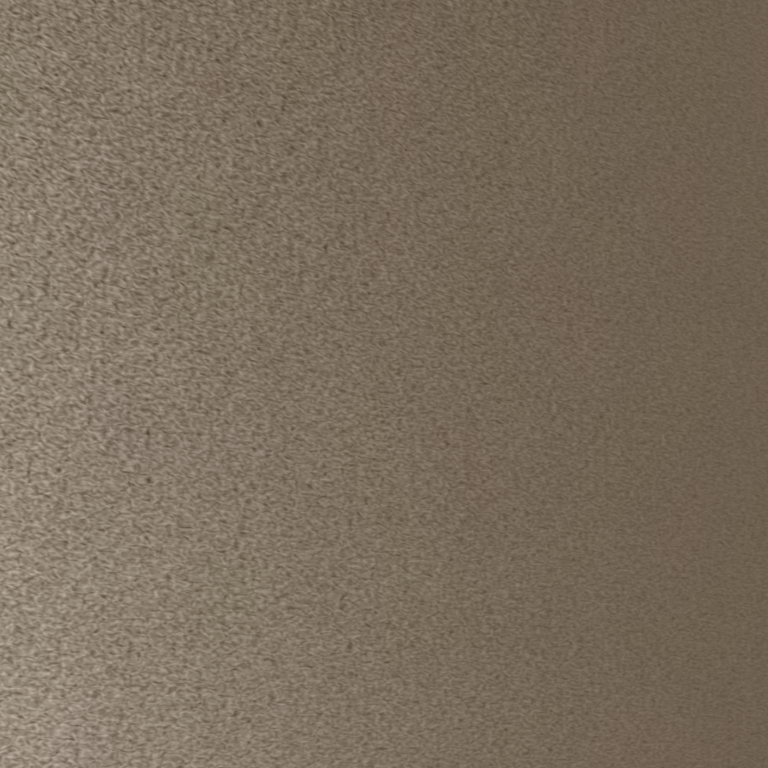
Give the GLSL for this texture, as a WebGL 1 fragment shader.

```glsl
precision highp float;
// Fine-grained, satin taupe surface lit from the lower left.
// A smooth light falloff carries small, flattened grains of gradient noise,
// whose relief is strong in the light and fades into the shade at the right.

uniform vec2 u_resolution;

const vec3 SHADE_COLOR = vec3(0.415, 0.360, 0.297);
const vec3 LIGHT_COLOR = vec3(0.600, 0.553, 0.493);
const vec3 TINT_SHIFT = vec3(0.007, -0.003, 0.006); // faint pink to green drift

const vec2 GRAIN_FREQUENCY = vec2(112.0, 188.0); // grains are wider than tall
const float GRAIN_TIGHTENING = 0.20; // grains shrink towards the right
const float GRAIN_TILT = 0.36;       // grains slope down at the top
const float GRAIN_WARP = 0.55;       // bend of the wrinkles, in grains
const float GRAIN_LIT = 0.88;        // relief contrast at the left edge
const float GRAIN_SHADED = 0.22;     // relief contrast at the right edge
const float FINE_WEIGHT = 0.72;
const float PATCH_WEIGHT = 0.34;
const float PIT_DEPTH = 0.55;        // sparse dark pits between the grains

const float LIGHT_FLOOR = 0.07;
const float LIGHT_RANGE = 0.73;
const float LIGHT_FALLOFF = 1.6;
const float LIGHT_SLANT = 0.40;      // extra light at the lower left
const float MOTTLE = 0.09;

// Unit gradient vector for a lattice point
vec2 latticeGradient(vec2 cell) {
  vec3 h = fract(cell.xyx * vec3(0.1031, 0.1030, 0.0973));
  h += dot(h, h.yzx + 33.33);
  float angle = 6.28319 * fract((h.x + h.y) * h.z);
  return vec2(cos(angle), sin(angle));
}

float gradientNoise(vec2 p) {
  vec2 cell = floor(p);
  vec2 f = p - cell;
  vec2 blend = f * f * f * (f * (f * 6.0 - 15.0) + 10.0);
  vec2 e = vec2(1.0, 0.0);
  float a = dot(latticeGradient(cell), f);
  float b = dot(latticeGradient(cell + e), f - e);
  float c = dot(latticeGradient(cell + e.yx), f - e.yx);
  float d = dot(latticeGradient(cell + e.xx), f - e.xx);
  return mix(mix(a, b, blend.x), mix(c, d, blend.x), blend.y);
}

// Bent, flattened wrinkles with a finer layer, soft patches and pits
float grainRelief(vec2 uv) {
  vec2 p = uv;
  p.x += GRAIN_TIGHTENING * uv.x * uv.x;
  p.y += GRAIN_TILT * uv.x * uv.y;
  p *= GRAIN_FREQUENCY;
  vec2 bend = vec2(gradientNoise(p * 0.45 + 17.3),
                   gradientNoise(p * 0.45 + 71.9));
  p += GRAIN_WARP * bend;
  float coarse = gradientNoise(p);
  float fine = gradientNoise(p * 1.47 + 43.7);
  float patches = gradientNoise(p * 0.38 + 5.1);
  float pits = smoothstep(0.18, 0.55, gradientNoise(p * 0.72 + 91.4));
  return coarse + FINE_WEIGHT * fine + PATCH_WEIGHT * patches
       - PIT_DEPTH * (pits - 0.08);
}

// Brightness of the smooth surface, 0 in shade to 1 in light
float surfaceLight(vec2 uv) {
  float nearness = 1.0 - uv.x;
  float light = LIGHT_FLOOR + LIGHT_RANGE * pow(nearness, LIGHT_FALLOFF);
  return light + LIGHT_SLANT * (0.5 - uv.y) * nearness;
}

void main() {
  vec2 uv = gl_FragCoord.xy / u_resolution;

  // Relief contrast follows the light
  float nearness = clamp(1.0 - uv.x, 0.0, 1.0);
  float contrast = mix(GRAIN_SHADED, GRAIN_LIT, pow(nearness, 1.2));

  float tone = surfaceLight(uv);
  tone += contrast * grainRelief(uv);
  tone += MOTTLE * gradientNoise(uv * 11.0 + 3.7) * (0.3 + nearness);

  // Broad colour drift across the surface
  float tint = gradientNoise(uv * vec2(8.0, 5.0) + 29.4);
  vec3 color = mix(SHADE_COLOR, LIGHT_COLOR, tone) + TINT_SHIFT * tint;
  gl_FragColor = vec4(clamp(color, 0.0, 1.0), 1.0);
}
```
